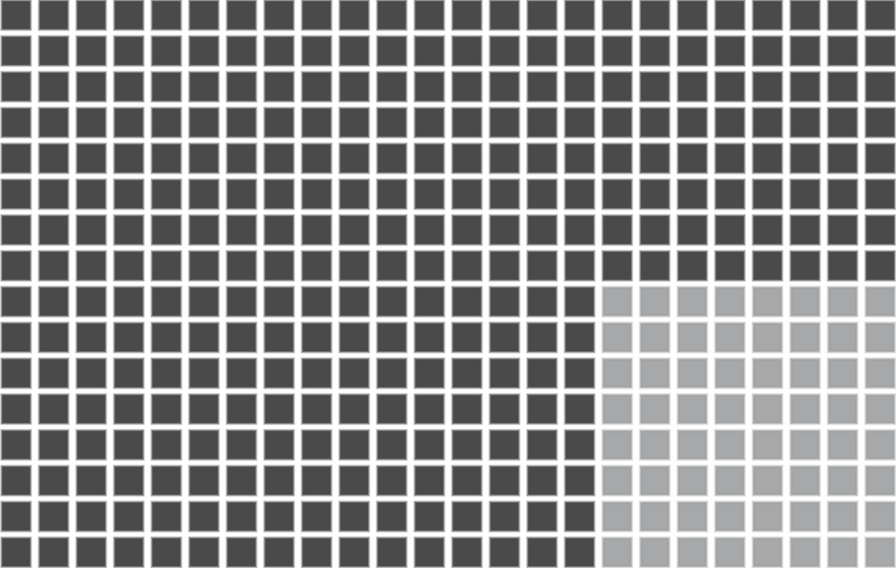
A Shadertoy shader for this pattern:

```glsl
const vec3 GROUT = vec3(0.995);
const vec3 CHARCOAL = vec3(0.292);
const vec3 SILVER = vec3(0.655, 0.658, 0.662);

// Signed distance to an axis-aligned square
float squareDistance(vec2 p, float halfSize) {
    vec2 d = abs(p) - halfSize;
    return length(max(d, 0.0)) + min(max(d.x, d.y), 0.0);
}

// Index of the grid cell whose centre is nearest
vec2 cellIndex(vec2 p, vec2 firstCentre, vec2 pitch) {
    return floor((p - firstCentre) / pitch + 0.5);
}

// Silver fills the lower right block, charcoal the rest
vec3 tileColour(vec2 cell, vec2 blockCorner) {
    bool inBlock = cell.x >= blockCorner.x && cell.y < blockCorner.y;
    return inBlock ? SILVER : CHARCOAL;
}

// Coverage with a soft edge of the given half width
float softFill(float dist, float softness) {
    return 1.0 - smoothstep(-softness, softness, dist);
}

void mainImage(out vec4 fragColor, in vec2 fragCoord) {
    // Canvas height is one unit
    vec2 canvas = vec2(512.0 / 324.0, 1.0);
    vec2 p = fragCoord / iResolution.xy * canvas;
    float softness = max(0.0034, 0.75 / iResolution.y);

    // Grid layout
    vec2 pitch = vec2(0.06626, 0.06305);
    vec2 firstCentre = vec2(0.0284, 0.0276);
    float halfSize = 0.0262;

    vec2 cell = cellIndex(p, firstCentre, pitch);
    vec2 local = p - firstCentre - cell * pitch;
    float dist = squareDistance(local, halfSize);

    // Tile with a faintly darker rim
    float rim = smoothstep(-0.006, -0.003, dist);
    vec3 tile = tileColour(cell, vec2(16.0, 8.0)) * (1.0 - 0.04 * rim);

    fragColor = vec4(mix(GROUT, tile, softFill(dist, softness)), 1.0);
}
```
